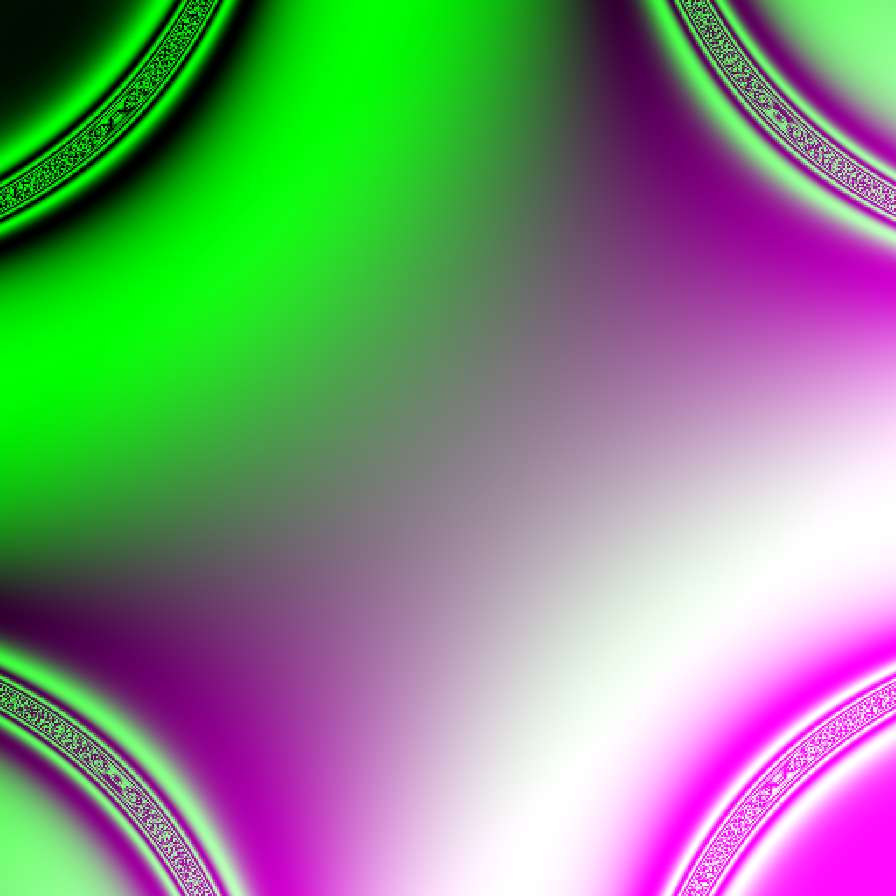
Write a Shadertoy shader that draws this background.

```glsl
// Green and magenta diagonal glow with ringed, grainy hyperbolic bands in the corners.

const float POLE = 0.3;         // squared product x*y at the heart of each band
const float RING_GAIN = 0.85;   // how quickly rings crowd towards a band
const float WARP_GAIN = 1.12;   // phase shift that bends the broad glow
const float GRAIN_CELLS = 512.0; // grain cells across the canvas
const float GRAIN_REACH = 0.05; // distance from the pole where grain begins

// Distance to the pole: zero along the hyperbolas |x*y| = sqrt(POLE).
float poleDistance(vec2 p) {
    float product = p.x * p.y;
    return POLE - product * product;
}

// Phase of the green wave; it runs to infinity at the bands.
float wavePhase(vec2 p) {
    float diagonal = p.x + p.y;
    float d = poleDistance(p);
    d = abs(d) < 1e-6 ? 1e-6 : d;
    return RING_GAIN * p.x * p.y / d + WARP_GAIN * sin(diagonal * diagonal);
}

// Canvas position to the range -1..1, with y pointing down.
vec2 centred(vec2 uv) {
    return (uv * 2.0 - 1.0) * vec2(1.0, -1.0);
}

void mainImage(out vec4 fragColor, in vec2 fragCoord) {
    vec2 uv = fragCoord / iResolution.xy;
    vec2 p = centred(uv);

    // Inside the bands the wave is sampled per cell, which breaks it into grain.
    vec2 cell = centred((floor(uv * GRAIN_CELLS) + 0.5) / GRAIN_CELLS);
    float inBand = step(abs(poleDistance(cell)), GRAIN_REACH);
    float green = 0.5 + 0.5 * sin(wavePhase(mix(p, cell, inBand)));

    // Magenta rises along the diagonal from upper left to lower right.
    float magenta = clamp(0.5 + 0.5 * (p.x + p.y), 0.0, 1.0);

    fragColor = vec4(magenta, green, magenta, 1.0);
}
```
